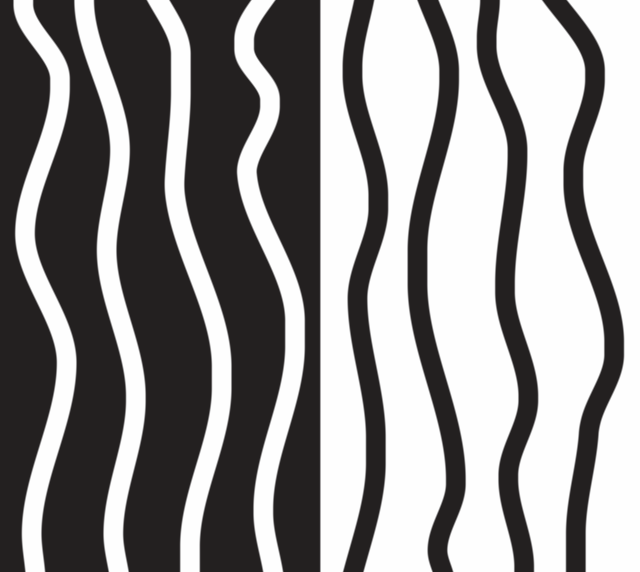
Give the GLSL for this pattern, as a Shadertoy shader.

```glsl
// Eight wavy vertical strands, white on a dark left half and dark on a white right half.
// Each strand's centre line is a start position plus a chain of smooth sideways bends;
// four strands share one vec4, and the slope turns sideways offset into true distance.

const vec2 GRID = vec2(768.0, 686.0);     // canvas size in layout units
const vec3 INK = vec3(0.137, 0.124, 0.127);
const vec3 PAPER = vec3(0.995);
const float SEAM = 384.4;                 // where the two halves meet
const float HALF_WIDTH = 11.8;            // strand half thickness
const float SOFTNESS = 1.4;               // least edge blur, in layout units

// Sideways shift of four strands, eased between two depths
vec4 bend(float y, vec4 from, vec4 to, vec4 shift) {
    return shift * smoothstep(from, to, vec4(y));
}

// Centre lines of the white strands, y measured down from the top
vec4 leftStrands(float y) {
    vec4 x = vec4(28, 101, 174, 337);
    x += bend(y, vec4(5, 0, -45, -45), vec4(95, 180, 65, 48), vec4(44, 43, 43, -44));
    x += bend(y, vec4(105, 180, 110, 58), vec4(280, 300, 235, 120), vec4(-42, -16, -8, 31));
    x += bend(y, vec4(280, 300, 215, 127), vec4(435, 475, 440, 208), vec4(50, 35, 57, -28));
    x += bend(y, vec4(435, 480, 465, 200), vec4(640, 640, 655, 385), vec4(-42, -27, -38, 58));
    x += bend(y, vec4(640, 640, 660, 415), vec4(700, 710, 720, 610), vec4(5, 9, 0, -38));
    x.w += 14.0 * smoothstep(615.0, 710.0, y);
    return x;
}

// Centre lines of the dark strands
vec4 rightStrands(float y) {
    vec4 x = vec4(441, 502, 588, 640);
    x += bend(y, vec4(-35, -50, 0, -55), vec4(80, 85, 45, 85), vec4(-18, 37, -4, 74));
    x += bend(y, vec4(90, 95, 55, 95), vec4(235, 300, 180, 205), vec4(31, -38, 37, -26));
    x += bend(y, vec4(250, 340, 185, 220), vec4(358, 575, 340, 410), vec4(-25, 46, -15, 49));
    x += bend(y, vec4(358, 580, 350, 425), vec4(525, 660, 475, 520), vec4(22, -22, 28, -30));
    x += bend(y, vec4(555, 660, 480, 505), vec4(766, 700, 570, 640), vec4(-40, 9, -24, -16));
    x.z += 19.0 * smoothstep(575.0, 680.0, y);
    return x;
}

// Signed distance to the nearest of four strands
float strandDistance(float x, vec4 centre, vec4 slope) {
    vec4 d = abs(x - centre) * inversesqrt(1.0 + slope * slope);
    return min(min(d.x, d.y), min(d.z, d.w)) - HALF_WIDTH;
}

void mainImage(out vec4 fragColor, in vec2 fragCoord) {
    vec2 p = fragCoord / iResolution.xy * GRID;
    p.y = GRID.y - p.y;
    float blur = max(SOFTNESS, 0.8 * GRID.y / iResolution.y);

    // Strand distances, with slopes by central difference
    vec4 leftSlope = 0.5 * (leftStrands(p.y + 1.0) - leftStrands(p.y - 1.0));
    vec4 rightSlope = 0.5 * (rightStrands(p.y + 1.0) - rightStrands(p.y - 1.0));
    float whiteStrand = strandDistance(p.x, leftStrands(p.y), leftSlope);
    float darkStrand = strandDistance(p.x, rightStrands(p.y), rightSlope);

    // Lightness: the paper half, then both sets of strands
    float light = smoothstep(-blur, blur, p.x - SEAM);
    light = max(light, 1.0 - smoothstep(-blur, blur, whiteStrand));
    light *= smoothstep(-blur, blur, darkStrand);

    fragColor = vec4(mix(INK, PAPER, light), 1.0);
}
```
